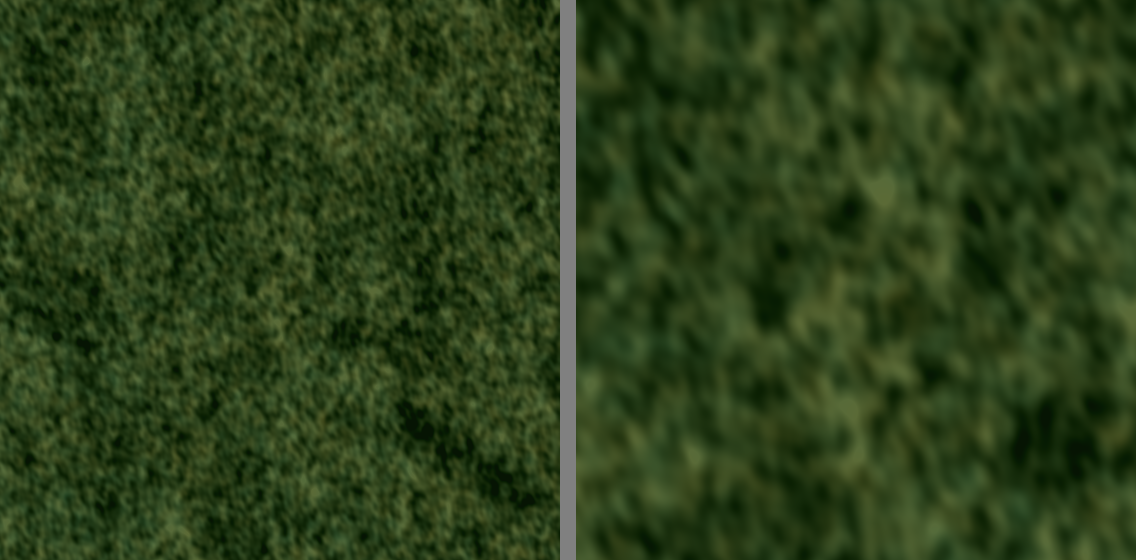
Left, the full canvas; right, a detail of the centre.
Reproduce this texture procedurally as a WebGL 2 fragment shader.

```glsl
#version 300 es
precision highp float;
// Soft, dense grass seen from above: mottled green tufts with dark gaps.
// Layers of upright gradient noise set the tone, a few slanting furrows add
// shade and lit ridges, and slower noise drifts the hue from olive to cool.

uniform vec2 u_resolution;
out vec4 outColor;

// Tone is measured in standard deviations around the middle green.
const vec3 MID_GREEN = vec3(0.165, 0.245, 0.096);
const vec3 TONE_STEP = vec3(0.068, 0.066, 0.048);
const vec3 DEEP_SHADE = vec3(0.022, 0.080, 0.012);
const vec3 OLIVE_SHIFT = vec3(0.015, -0.002, -0.010);
const float TONE_LIMIT = 2.6;

// Cells across and up the canvas for each layer, and each layer's strength.
const vec2 BLADE_CELLS = vec2(88.0, 66.0);
const vec2 TUFT_CELLS = vec2(50.0, 36.0);
const vec2 CLUMP_CELLS = vec2(23.0, 14.0);
const vec2 PATCH_CELLS = vec2(8.0, 5.0);
const float BLADE_GAIN = 0.46;
const float TUFT_GAIN = 0.60;
const float CLUMP_GAIN = 0.45;
const float PATCH_GAIN = 0.36;

// Furrows run down to the right, each one weaker than the one before.
const int FURROWS = 2;
const vec2 FURROW_START = vec2(0.73, 0.245);
const vec2 FURROW_SPAN = vec2(0.21, -0.14);
const vec2 FURROW_STEP = vec2(-0.10, 0.16);
const float FURROW_WIDTH = 0.032;
const float RIDGE_OFFSET = 0.062;
const float FURROW_DEPTH = 1.9;
const float RIDGE_HEIGHT = 0.8;

// Integer hash giving a gradient with components in -1..1.
vec2 hashGradient(ivec2 cell, uint seed) {
    uint h = uint(cell.x) * 1597334677u ^ uint(cell.y) * 3812015801u ^ seed * 668265263u;
    h = (h ^ (h >> 16)) * 2146121005u;
    h = (h ^ (h >> 15)) * 2221713035u;
    h ^= h >> 16;
    return vec2(float(h & 65535u), float(h >> 16)) / 32767.5 - 1.0;
}

// Gradient noise scaled to roughly unit standard deviation.
float noise(vec2 p, uint seed) {
    ivec2 c = ivec2(floor(p));
    vec2 f = fract(p);
    vec2 w = f * f * f * (f * (f * 6.0 - 15.0) + 10.0);
    float a = dot(hashGradient(c, seed), f);
    float b = dot(hashGradient(c + ivec2(1, 0), seed), f - vec2(1, 0));
    float d = dot(hashGradient(c + ivec2(0, 1), seed), f - vec2(0, 1));
    float e = dot(hashGradient(c + ivec2(1, 1), seed), f - vec2(1, 1));
    return 5.5 * mix(mix(a, b, w.x), mix(d, e, w.x), w.y);
}

float segmentDistance(vec2 p, vec2 start, vec2 span) {
    vec2 q = p - start;
    return length(q - span * clamp(dot(q, span) / dot(span, span), 0.0, 1.0));
}

float softBand(float dist, float width) {
    float r = dist / width;
    return exp(-r * r);
}

// Shade in the furrows and light on the ridges just below them.
float furrowTone(vec2 p) {
    float tone = 0.0;
    for (int i = 0; i < FURROWS; i++) {
        float k = float(i);
        vec2 start = FURROW_START + k * FURROW_STEP;
        vec2 span = FURROW_SPAN + k * vec2(0.06, 0.03);
        vec2 below = normalize(vec2(span.y, -span.x)) * RIDGE_OFFSET;
        float shade = softBand(segmentDistance(p, start, span), FURROW_WIDTH);
        float light = softBand(segmentDistance(p, start + below, span), FURROW_WIDTH);
        tone += (RIDGE_HEIGHT * light - FURROW_DEPTH * shade) / (1.0 + 0.8 * k);
    }
    return tone;
}

// Sum of layers, each slanted a little differently to hide the noise lattice.
float grassTone(vec2 p) {
    float blades = noise((p + vec2(0.15 * p.y, 0.20 * p.x)) * BLADE_CELLS, 1u);
    float tufts = noise((p + vec2(-0.12 * p.y, 0.30 * p.x)) * TUFT_CELLS, 2u);
    float clumps = noise((p + vec2(0.10 * p.y, 0.35 * p.x)) * CLUMP_CELLS, 3u);
    float patches = noise((p + vec2(0.10 * p.y, 0.45 * p.x)) * PATCH_CELLS, 4u);
    return BLADE_GAIN * blades + TUFT_GAIN * tufts
         + CLUMP_GAIN * clumps + PATCH_GAIN * patches;
}

void main() {
    vec2 p = gl_FragCoord.xy / u_resolution.y;

    // Roughen the furrow outlines; the grass itself stays unbent and round.
    vec2 rough = 0.007 * vec2(noise(p * 27.0, 5u), noise(p * 27.0, 6u));
    float tone = grassTone(p) + furrowTone(p + rough) + 0.05;
    tone = clamp(tone, -TONE_LIMIT, TONE_LIMIT);

    // Olive towards the right, cooler green towards the lower left.
    float olive = 0.55 * noise(p * vec2(46.0, 38.0), 7u) + 0.3 * noise(p * 7.0, 8u);
    olive += 0.8 * (p.x + 0.5 * p.y - 0.70);

    vec3 color = MID_GREEN + TONE_STEP * tone;
    color += OLIVE_SHIFT * olive * smoothstep(-2.2, 0.5, tone);
    outColor = vec4(max(color, DEEP_SHADE), 1.0);
}
```
